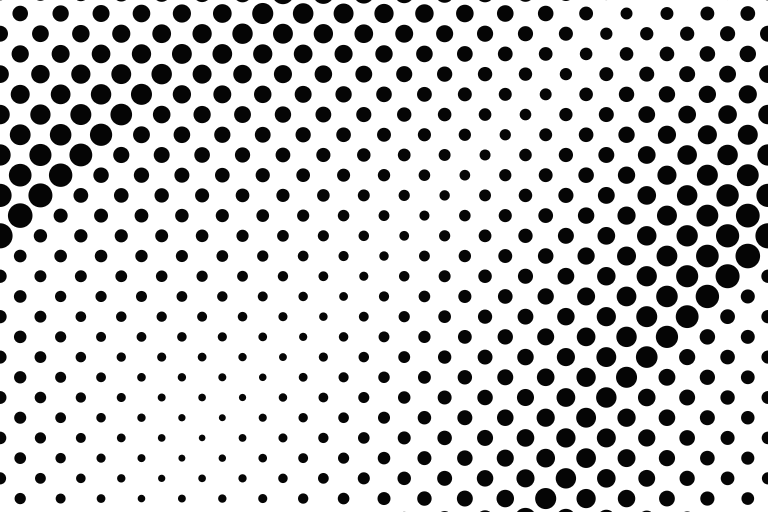
Reproduce this pattern procedurally as a Shadertoy shader.

```glsl
// Halftone field: black dots on a diagonal lattice over white paper.
// Dot size falls from a sharp diagonal crease to a valley, then climbs to
// the next crease; the whole field repeats once per canvas width.

const float COLUMNS = 38.0;      // half-cells across the width, also the period
const float TOP_MARGIN = 0.668;  // first dot row below the top, in half-cells
const float CREASE = 12.0;       // diagonal where the size jumps
const float HALF_BAND = 18.0;    // diagonals from crease to valley
const float NODE = -11.0;        // place along the crease where the jump is widest

// Radius at the node and its change per step along the band
const vec2 RIDGE = vec2(0.622, -0.0073);
const vec2 SHELF = vec2(0.312, 0.0087);
const vec2 VALLEY = vec2(0.162, 0.0039);

const vec3 PAPER = vec3(1.0);
const vec3 INK = vec3(0.02);

// cell.x counts diagonals across the band, cell.y runs along it
float dotRadius(vec2 cell) {
    cell -= COLUMNS * floor((cell.x - CREASE) / COLUMNS);
    float fromStart = abs(cell.y - NODE);
    float fromEnd = abs(cell.y - NODE - COLUMNS);

    float ridge = RIDGE.x + RIDGE.y * fromEnd;
    float shelf = SHELF.x + SHELF.y * fromStart;
    float valley = VALLEY.x + VALLEY.y * abs(COLUMNS - fromEnd);

    float across = (cell.x - CREASE - 1.0) / HALF_BAND - 1.0;
    return mix(valley, across < 0.0 ? shelf : ridge, abs(across));
}

void mainImage(out vec4 fragColor, in vec2 fragCoord) {
    // Half-cell units, measured down from the top left
    float pixel = COLUMNS / iResolution.x;
    vec2 p = vec2(fragCoord.x, iResolution.y - fragCoord.y) * pixel;
    p.y -= TOP_MARGIN;

    // Nearest dot on the lattice turned by 45 degrees
    vec2 diagonal = vec2(p.x + p.y, p.x - p.y);
    vec2 cell = 2.0 * floor(diagonal * 0.5) + 1.0;
    vec2 center = 0.5 * vec2(cell.x + cell.y, cell.x - cell.y);

    // Dot with a one-pixel soft edge
    float edge = length(p - center) - dotRadius(cell);
    float coverage = clamp(0.5 - edge / pixel, 0.0, 1.0);
    fragColor = vec4(mix(PAPER, INK, coverage), 1.0);
}
```
